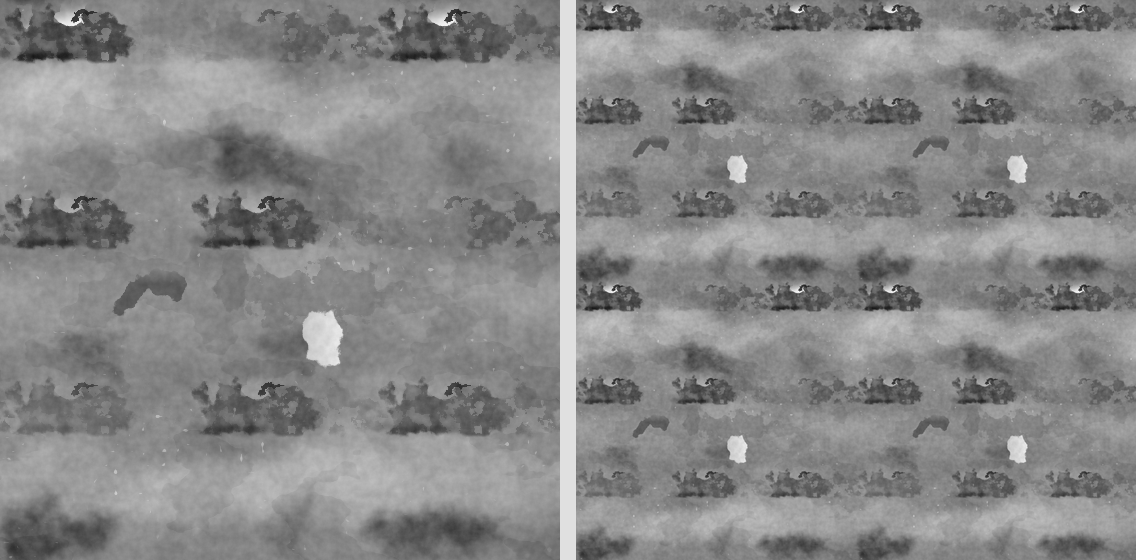
Left: one tile. Right: repeated 2 by 2.
Reproduce this texture map procedurally as a three.js fragment shader.

```glsl
// Weathered grey plaster: a 3 by 3 grid of one peeling stain, each copy worn to its own strength,
// over cloudy wrapped gradient noise, with a few single chips and flakes on top.
// Stain edges use noise that repeats per cell; clouds use noise that repeats once per tile.
varying vec2 vUv;

// The half step keeps the wrap exact at multiples of the period
vec2 gradientAt(vec2 corner, vec2 period) {
  corner = floor(mod(corner + 0.5, period));
  float angle = 6.2832 * fract(sin(dot(corner, vec2(127.1, 311.7))) * 43758.5);
  return vec2(cos(angle), sin(angle));
}

float noise(vec2 p, vec2 period) {
  vec2 i = floor(p), f = p - i, e = vec2(1.0, 0.0);
  vec2 u = f * f * f * (f * (f * 6.0 - 15.0) + 10.0);
  float low = mix(dot(gradientAt(i, period), f), dot(gradientAt(i + e, period), f - e), u.x);
  float high = mix(dot(gradientAt(i + e.yx, period), f - e.yx), dot(gradientAt(i + 1.0, period), f - 1.0), u.x);
  return mix(low, high, u.y);
}

float fbm(vec2 p, vec2 period) {
  float sum = 0.0, gain = 0.7;
  for (int k = 0; k < 5; k++) {
    sum += gain * noise(p, period);
    p = p * 2.0 + 3.7;
    period *= 2.0;
    gain *= 0.5;
  }
  return sum;
}

vec2 wrapped(vec2 d) { return mod(d + 1.5, 3.0) - 1.5; }

// Crisp ellipse, soft ellipse and soft box, all 1 inside
float flake(vec2 d, vec2 r) { return 1.0 - smoothstep(0.94, 1.06, length(d / r)); }
float haze(vec2 d, vec2 r) { return 1.0 - smoothstep(0.3, 1.2, length(d / r)); }
float softBox(vec2 d, vec2 r, float soft) {
  return 1.0 - smoothstep(0.0, soft, length(max(abs(d) - r, 0.0)));
}

void main() {
  vec2 p = vUv * 3.0;
  vec2 rag = vec2(fbm(p * 8.0, vec2(8.0)), fbm(p * 8.0 + 5.3, vec2(8.0)));
  float crumb = fbm(p * 9.0 + 2.7, vec2(9.0));
  float pit = fbm(p * 22.0 + 1.9, vec2(22.0));
  vec2 drift = vec2(fbm(vUv * 6.0, vec2(6.0)), fbm(vUv * 6.0 + 3.1, vec2(6.0)));
  vec2 chipped = vec2(fbm(vUv * 30.0, vec2(30.0)), fbm(vUv * 30.0 + 7.9, vec2(30.0)));
  float cloud = fbm(vUv * vec2(3.0, 6.0) + 1.3, vec2(3.0, 6.0));
  float paint = fbm(vUv * vec2(5.0, 8.0) + 4.6, vec2(5.0, 8.0));
  float grain = fbm(vUv * 64.0, vec2(64.0));

  // Clouded ground and thin paint layer
  float tone = 0.54 + 0.14 * cloud + 0.06 * drift.x + 0.035 * chipped.x;
  tone -= 0.04 * smoothstep(0.12, 0.15, paint);

  // Strength per cell: rows from the bottom up, columns left to right
  mat3 stain = mat3(0.45, 0.8, 0.7, 0.9, 0.9, 0.15, 1.0, 0.2, 1.0);
  mat3 tail = mat3(0.1, 0.3, 0.5, 0.0, 0.35, 0.8, 0.15, 0.75, 0.8);
  mat3 damp = mat3(1.0, 0.5, 1.0, 0.7, 0.6, 0.1, 0.1, 0.9, 0.5);
  mat3 pale = mat3(0.5, 1.0, 0.5, 0.3, 0.2, 0.6, 1.0, 0.9, 0.15);

  for (int row = 0; row < 3; row++) {
    for (int col = 0; col < 3; col++) {
      vec2 d = wrapped(p - vec2(float(col) + 0.39, float(row) + 0.88));
      float w = stain[row][col];

      // Pale haze and damp patch below the stain
      tone += 0.15 * pale[row][col] * haze(d - vec2(0.1, -0.47) + 0.35 * drift, vec2(0.7, 0.3));
      float wet = damp[row][col];
      float halfWidth = 0.03 + 0.22 * pow(wet, 4.0);
      vec2 wetD = d - vec2(0.2 - halfWidth, -0.73) + 0.18 * drift + 0.07 * rag;
      tone -= (0.21 + 0.16 * crumb) * wet * softBox(wetD, vec2(halfWidth, 0.03), 0.15);

      // Dark mottled body with a cut lower edge, and a crumbling tail
      float cut = smoothstep(-0.225, -0.195, d.y + 0.025 * rag.x);
      float body = cut * softBox(d - vec2(-0.03, -0.09) + 0.2 * rag, vec2(0.27, 0.1), 0.05);
      float island = smoothstep(0.08, 0.13, crumb + 0.4 * pit);
      body *= 1.0 - island * (0.25 + 0.45 * smoothstep(0.0, 0.2, d.x));
      tone = mix(tone, 0.28 + 0.2 * crumb + 0.1 * pit + 0.1 * drift.y, 0.92 * w * body);
      float crumbs = cut * softBox(d - vec2(0.37, -0.08) + 0.2 * rag, vec2(0.2, 0.08), 0.07);
      tone = mix(tone, 0.35 + 0.1 * pit, tail[row][col] * crumbs * (1.0 - 0.8 * island));

      // Shadow line along the cut
      float seam = (d.y + 0.18 + 0.03 * rag.x) / 0.025;
      tone -= 0.13 * w * exp(-seam * seam) * softBox(d + vec2(0.16, 0.18), vec2(0.12, 0.1), 0.14);

      // Peeled notch, its small neighbour and the dark crumbs beside it
      float fade = 1.0 - smoothstep(0.04, 0.13, d.y);
      vec2 notchD = d - vec2(0.0, 0.06) + 0.1 * rag;
      float notch = max(flake(notchD, vec2(0.09, 0.085)), 0.6 * flake(d - vec2(-0.25, 0.07) + 0.14 * rag, vec2(0.05)));
      float rim = 1.0 - smoothstep(-0.02, 0.1, d.y - 0.3 * d.x);
      tone = mix(tone, 0.6 + 0.35 * pow(w, 12.0) * rim, notch * fade * sqrt(w));
      float shade = flake(d - vec2(0.065, 0.005 + 0.3 * d.x) + 0.16 * rag, vec2(0.075, 0.024));
      tone = mix(tone, 0.16, 0.9 * sqrt(w) * shade);
    }
  }

  // Worn paint around the middle, with a hanging strip and a pale scallop
  vec2 edge = 0.06 * chipped;
  tone = mix(tone, 0.48 + 0.06 * drift.x, 0.7 * flake(p - vec2(1.65, 1.43) + 4.0 * edge, vec2(0.42, 0.15)));
  tone = mix(tone, 0.46, 0.8 * flake(p - vec2(1.25, 1.49) + edge, vec2(0.08, 0.17)));
  vec2 scallop = p - vec2(1.5, 1.62);
  tone = mix(tone, 0.61, flake(scallop + edge, vec2(0.14, 0.11)) * (1.0 - smoothstep(-0.06, 0.08, scallop.y)));

  // Two-lobed dark flake fading upward
  vec2 leaf = p - vec2(0.8, 1.5);
  float lobes = flake(vec2(abs(leaf.x) - 0.09, leaf.y + 0.5 * abs(leaf.x) - 0.3 * leaf.x) + edge, vec2(0.1, 0.075));
  tone = mix(tone, 0.34, 0.9 * lobes * (1.0 - smoothstep(-0.03, 0.09, leaf.y)));

  // Bright bare chip
  vec2 bare = p - vec2(1.73, 1.184);
  tone = mix(tone, 0.84 + 0.6 * bare.x, flake(bare + edge, vec2(0.1, 0.15)));

  // Scattered pale flecks and overall grain
  tone += 0.16 * smoothstep(0.42, 0.55, noise(vUv * 80.0, vec2(80.0))) * smoothstep(0.0, 0.2, drift.y);
  tone += 0.07 * grain;
  gl_FragColor = vec4(vec3(clamp(tone, 0.08, 0.95)), 1.0);
}
```
